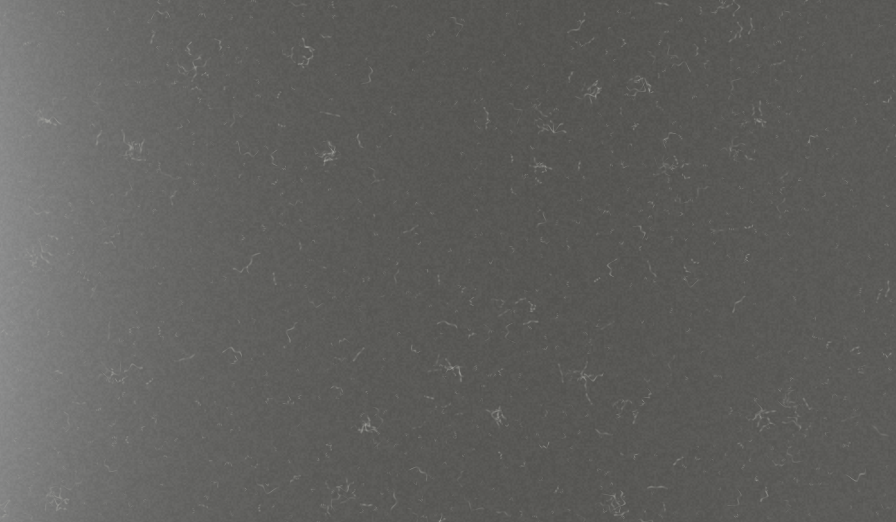
This texture is drawn by a WebGL 1 fragment shader. Its source:

```glsl
precision highp float;
// Dark grey quartz slab with a soft glow at the left and scattered pale, hair-like flecks.

uniform vec2 u_resolution;

#define BASE_COLOR vec3(0.336, 0.334, 0.322)
#define GLOW_COLOR vec3(0.200, 0.204, 0.216)
#define FLECK_COLOR vec3(0.66, 0.66, 0.64)
#define GLOW_REACH 0.17
#define GRAIN_SCALE 290.0
#define GRAIN_AMOUNT 0.034
#define SPECK_CELL 0.027
#define THREAD_CELL 0.055
#define TANGLE_CELL 0.150
#define STROKE_WIDTH 0.0016

// Hashes without trigonometry
float hash1(vec2 p) {
  vec3 q = fract(vec3(p.xyx) * 0.1031);
  q += dot(q, q.yzx + 33.33);
  return fract((q.x + q.y) * q.z);
}

vec4 hash4(vec2 p) {
  vec4 q = fract(vec4(p.xyxy) * vec4(0.1031, 0.1030, 0.0973, 0.1099));
  q += dot(q, q.wzxy + 33.33);
  return fract((q.xxyz + q.yzzw) * q.zywx);
}

// Fine stone grain, smoothly interpolated
float grain(vec2 p) {
  vec2 cell = floor(p), f = fract(p);
  f = f * f * (3.0 - 2.0 * f);
  float low = mix(hash1(cell), hash1(cell + vec2(1.0, 0.0)), f.x);
  float high = mix(hash1(cell + vec2(0.0, 1.0)), hash1(cell + 1.0), f.x);
  return mix(low, high, f.y) - 0.5;
}

// Slow layered sines, about -1 to 1, that gather the flecks into drifts
float drift(vec2 p) {
  return 0.4 * sin(p.x * 7.3 + 2.1 * sin(p.y * 5.1 + 0.7))
       + 0.35 * sin(p.y * 11.7 + 1.8 * sin(p.x * 8.9 + 2.0))
       + 0.25 * sin(p.x * 19.0 - p.y * 16.0 + 1.3);
}

// One bent hair: half its length is reach, its opacity fades along the way
float stroke(vec2 p, float reach, vec4 seed, float pixel) {
  float angle = 6.2832 * seed.x;
  float c = cos(angle), s = sin(angle);
  vec2 q = vec2(c * p.x + s * p.y, c * p.y - s * p.x);
  float along = q.x / reach;
  q.y -= reach * (seed.y - 0.5) * (1.3 * along * along + 0.5 * sin(5.0 * along + 6.0 * seed.z));
  float d = length(vec2(max(abs(q.x) - reach, 0.0), q.y));
  float broken = 0.65 + 0.35 * sin(along * 6.0 + 20.0 * seed.w);
  return broken * (1.0 - smoothstep(0.0, STROKE_WIDTH + pixel, d));
}

// Single strokes scattered over a jittered grid
float scatter(vec2 p, float size, float reach, float density, float gather, float pixel) {
  vec2 home = floor(p / size);
  float sum = 0.0;
  for (int j = -1; j <= 1; j++) {
    for (int i = -1; i <= 1; i++) {
      vec2 cell = home + vec2(float(i), float(j));
      vec4 place = hash4(cell + 17.0);
      vec4 shape = hash4(cell + 91.0);
      vec2 center = (cell + place.xy) * size;
      float present = step(place.z, density + gather * drift(center));
      float span = reach * (0.25 + 0.75 * place.w * place.w);
      sum += present * (0.3 + 0.7 * shape.w) * stroke(p - center, span, shape, pixel);
    }
  }
  return sum;
}

// Rare knots of several short strokes
float tangles(vec2 p, float pixel) {
  vec2 home = floor(p / TANGLE_CELL);
  float sum = 0.0;
  for (int j = -1; j <= 1; j++) {
    for (int i = -1; i <= 1; i++) {
      vec2 cell = home + vec2(float(i), float(j));
      vec4 place = hash4(cell + 53.0);
      vec2 center = (cell + place.xy) * TANGLE_CELL;
      float present = step(place.z, 0.30 + 0.2 * drift(center));
      for (int k = 0; k < 7; k++) {
        vec4 shape = hash4(cell * 7.0 + 31.0 * float(k) + 5.0);
        vec2 offset = (shape.zw - 0.5) * vec2(0.060, 0.050) * (0.4 + place.w);
        float span = 0.005 + 0.013 * shape.y;
        sum += present * (0.25 + 0.6 * shape.z) * stroke(p - center - offset, span, shape, pixel);
      }
    }
  }
  return sum;
}

void main() {
  vec2 uv = gl_FragCoord.xy / u_resolution;
  vec2 p = gl_FragCoord.xy / u_resolution.y;
  float pixel = 1.0 / u_resolution.y;

  // Slab tone: glow from the left, faint lift toward the right edge
  float height = uv.y - 0.52;
  float glow = exp(-uv.x / GLOW_REACH) * (1.06 - 0.8 * height * height);
  glow += 0.10 * smoothstep(0.6, 1.0, uv.x) + 0.05 * (0.5 - uv.y);
  vec3 color = BASE_COLOR + GLOW_COLOR * glow;
  color += GRAIN_AMOUNT * (grain(p * GRAIN_SCALE) + 0.4 * grain(p * GRAIN_SCALE * 0.43 + 9.0));

  // Flecks: specks, loose threads, knots
  float flecks = 0.36 * scatter(p, SPECK_CELL, 0.004, 0.36, 0.2, pixel);
  flecks += 0.50 * scatter(p, THREAD_CELL, 0.021, 0.38, 0.3, pixel);
  flecks += 0.58 * tangles(p, pixel);
  color = mix(color, FLECK_COLOR, min(flecks, 0.75));

  gl_FragColor = vec4(color, 1.0);
}
```
